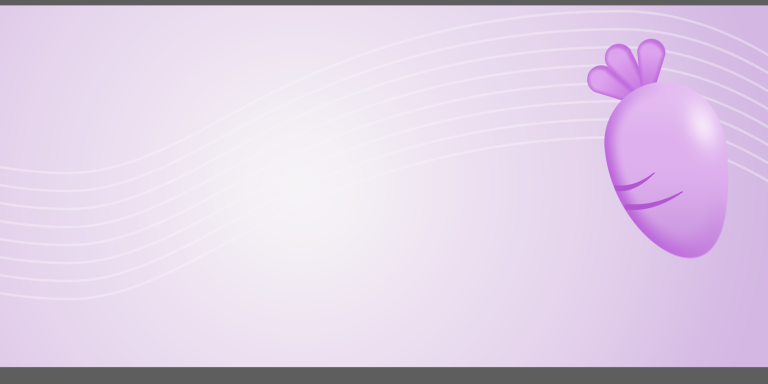
Reproduce this background procedurally as a WebGL 2 fragment shader.

```glsl
#version 300 es
precision highp float;
// A pale violet banner: off-centre radial glow, a ribbon of eight parallel
// waves, a glossy carrot built from a bent egg and tapered capsules, and
// grey bars along the top and bottom. Units are canvas heights.

#define GLOW_CENTER vec2(0.78, 0.515)
#define WAVE_COUNT 8.0
#define WAVE_GAP 0.0469
#define WAVE_WIDTH 0.0032
#define WAVE_ALPHA 0.42
#define BAR_BOTTOM 0.044
#define BAR_TOP 0.986
#define BODY_CENTER vec2(1.729, 0.6146)

uniform vec2 u_resolution;
out vec4 outColor;

const vec3 BAR_GREY = vec3(0.37);
const vec3 WAVE_WHITE = vec3(0.97, 0.95, 0.98);
const vec3 LILAC = vec3(0.87, 0.69, 0.93);
const vec3 ORCHID = vec3(0.74, 0.40, 0.86);
const vec3 GROOVE = vec3(0.70, 0.34, 0.82);

float pixel;

// Coverage of a shape from its signed distance.
float cover(float d) {
  return 1.0 - smoothstep(-0.75 * pixel, 0.75 * pixel, d);
}

// Cubic from a to b with end slopes given per unit of t.
float hermite(float a, float slopeA, float b, float slopeB, float t) {
  float s = t * t * (3.0 - 2.0 * t);
  return mix(a, b, s) + t * (1.0 - t) * (slopeA * (1.0 - t) - slopeB * t);
}

// Height of the uppermost wave.
float waveHeight(float x) {
  if (x < 0.182) return 0.5495 + 0.47 * (x - 0.182) * (x - 0.182);
  if (x < 0.651) return hermite(0.5495, 0.0, 0.729, 0.249, (x - 0.182) / 0.469);
  if (x < 1.615) return hermite(0.729, 0.511, 0.971, 0.0, (x - 0.651) / 0.964);
  return 0.971 - 0.77 * (x - 1.615) * (x - 1.615);
}

vec3 background(vec2 p) {
  float d = length(p - GLOW_CENTER);
  vec3 c = mix(vec3(0.962, 0.953, 0.965), vec3(0.93, 0.885, 0.945), smoothstep(0.0, 0.5, d));
  c = mix(c, vec3(0.895, 0.825, 0.925), smoothstep(0.35, 0.85, d));
  return mix(c, vec3(0.83, 0.72, 0.89), smoothstep(0.7, 1.28, d));
}

float waves(vec2 p) {
  float slope = (waveHeight(p.x + 0.002) - waveHeight(p.x - 0.002)) / 0.004;
  float drop = waveHeight(p.x) - p.y;
  float index = clamp(round(drop / WAVE_GAP), 0.0, WAVE_COUNT - 1.0);
  float d = abs(drop - index * WAVE_GAP) / sqrt(1.0 + slope * slope);
  return cover(d - WAVE_WIDTH);
}

// Tapered leaf: x is signed distance, y is position from base to tip.
vec2 leaf(vec2 p, vec2 base, vec2 tip, float radius) {
  vec2 axis = tip - base;
  float t = clamp(dot(p - base, axis) / dot(axis, axis), 0.0, 1.0);
  return vec2(length(p - base - axis * t) - radius * mix(0.55, 1.0, t), t);
}

vec3 drawLeaves(vec3 c, vec2 p) {
  vec2 bases[3] = vec2[3](vec2(1.641, 0.753), vec2(1.669, 0.771), vec2(1.688, 0.781));
  vec2 tips[3] = vec2[3](vec2(1.566, 0.793), vec2(1.612, 0.849), vec2(1.696, 0.862));
  for (int i = 0; i < 3; i++) {
    vec2 l = leaf(p, bases[i], tips[i], 0.037);
    float lit = leaf(p + vec2(-0.004, -0.006), bases[i], tips[i], 0.037).x;
    vec3 tone = mix(ORCHID, LILAC + vec3(0.0, -0.05, 0.0), 0.35 + 0.65 * l.y);
    tone = mix(tone, ORCHID, 0.8 * smoothstep(-0.013, 0.002, max(l.x, 2.0 * l.x - lit)));
    c = mix(c, tone, cover(l.x));
  }
  return c;
}

// Tapered, sagging stroke between two points.
float groove(vec2 p, vec2 a, vec2 b) {
  float t = (p.x - a.x) / (b.x - a.x);
  float s = clamp(t, 0.0, 1.0);
  float y = mix(a.y, b.y, s) - 0.05 * s * (1.0 - s);
  return length(vec2(p.x - mix(a.x, b.x, s), p.y - y)) - mix(0.0075, 0.002, s * s);
}

vec3 drawBody(vec3 c, vec2 p) {
  // Bend the axis to the right towards the pointed end.
  float below = max(0.7135 - p.y, 0.0);
  vec2 q = p - BODY_CENTER - vec2(0.457 * below * below, 0.0);
  q /= vec2(0.159, q.y > 0.0 ? 0.172 : 0.2865);
  float k = length(q);

  // Soft vertical tone, shaded rim, then the glossy spot.
  vec3 tone = mix(vec3(0.80, 0.60, 0.88), LILAC, smoothstep(-0.95, -0.1, q.y));
  tone = mix(tone, vec3(0.90, 0.76, 0.95), 0.7 * smoothstep(0.0, 0.9, q.y));
  float side = clamp(0.35 - 0.6 * q.x - 0.35 * q.y, 0.0, 1.0);
  tone = mix(tone, ORCHID, side * smoothstep(0.7, 1.0, k));
  vec2 spot = (p - vec2(1.831, 0.673)) * mat2(0.94, 0.34, -0.34, 0.94);
  spot /= vec2(0.038, 0.064);
  tone = mix(tone, vec3(0.97, 0.92, 0.98), 0.9 * exp(-dot(spot, spot)));

  for (int i = 0; i < 2; i++) {
    float f = float(i);
    vec2 a = vec2(1.604 + 0.029 * f, 0.510 - 0.049 * f);
    vec2 b = vec2(1.703 + 0.073 * f, 0.549 - 0.049 * f);
    tone = mix(tone, GROOVE, cover(groove(p, a, b)));
  }
  return mix(c, tone, cover((k - 1.0) * 0.16));
}

void main() {
  vec2 p = gl_FragCoord.xy / u_resolution.y;
  pixel = 1.0 / u_resolution.y;
  vec3 color = background(p);
  color = mix(color, WAVE_WHITE, WAVE_ALPHA * waves(p));
  color = drawLeaves(color, p);
  color = drawBody(color, p);
  color = mix(color, BAR_GREY, max(cover(p.y - BAR_BOTTOM), cover(BAR_TOP - p.y)));
  outColor = vec4(color, 1.0);
}
```
